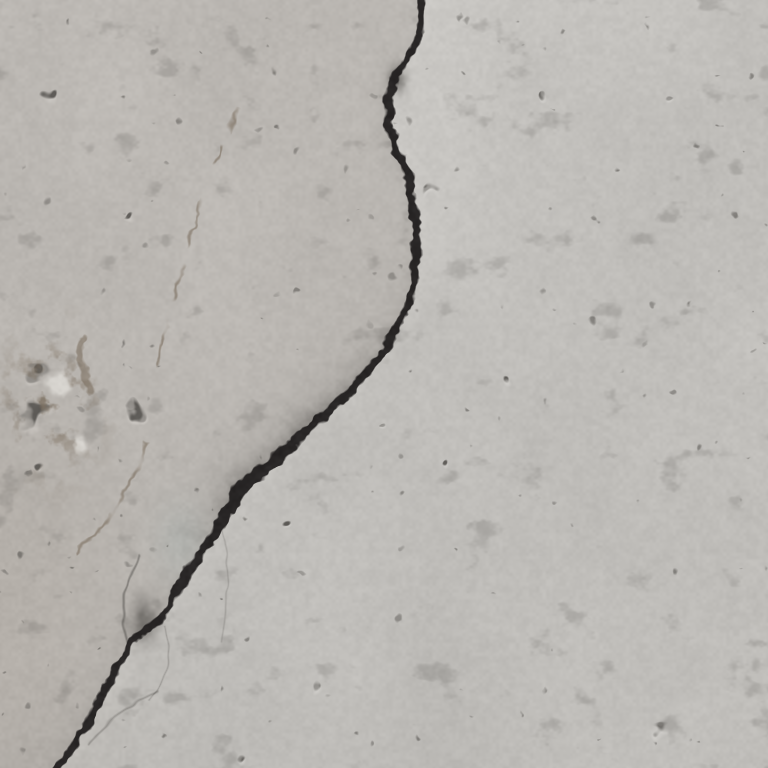
Reproduce this texture procedurally as a Shadertoy shader.

```glsl
// Pale painted plaster split by a dark winding crack, with pits, chips and hairlines.
const vec3 WARM = vec3(.722, .705, .685);
const vec3 COOL = vec3(.755, .747, .732);
const vec3 INK = vec3(.135, .125, .125);
const vec3 GREY = vec3(.37, .36, .345);
const vec3 BROWN = vec3(.48, .43, .37);
const vec3 WHITE = vec3(.87, .86, .84);
const float CRACK_WIDTH = .0052;
const float GRAIN = .022;

const int COUNT = 21;
const vec2 CRACK[COUNT] = vec2[](
  vec2(.549, 1.02), vec2(.547, .954), vec2(.521, .909), vec2(.505, .88), vec2(.508, .831),
  vec2(.531, .772), vec2(.539, .72), vec2(.542, .661), vec2(.534, .609), vec2(.501, .544),
  vec2(.456, .49), vec2(.404, .443), vec2(.352, .395), vec2(.31, .362), vec2(.286, .316),
  vec2(.247, .258), vec2(.215, .203), vec2(.169, .16), vec2(.137, .102), vec2(.104, .043),
  vec2(.065, -.02));
// Pits: position and radius
const vec3 PITS[16] = vec3[](
  vec3(.173, .465, .015), vec3(.043, .464, .019), vec3(.048, .515, .019), vec3(.05, .395, .008),
  vec3(.168, .72, .007), vec3(.066, .878, .01), vec3(.56, .755, .01), vec3(.707, .874, .006),
  vec3(.874, .871, .005), vec3(.658, .504, .007), vec3(.579, .394, .006), vec3(.497, .445, .005),
  vec3(.372, .318, .006), vec3(.414, .107, .007), vec3(.86, .056, .012), vec3(.312, .013, .007));

float hash(vec2 p) {
  vec3 q = fract(p.xyx * vec3(.1031, .103, .0973));
  q += dot(q, q.yzx + 33.33);
  return fract((q.x + q.y) * q.z);
}

float noise(vec2 p) {
  vec2 i = floor(p), f = fract(p);
  f = f * f * (3. - 2. * f);
  return mix(mix(hash(i), hash(i + vec2(1, 0)), f.x),
             mix(hash(i + vec2(0, 1)), hash(i + 1.), f.x), f.y);
}

float fbm(vec2 p) {
  float sum = 0., amp = .5;
  for (int i = 0; i < 4; i++) { sum += amp * noise(p); p = p * 2.03 + 17.1; amp *= .5; }
  return sum;
}

float blob(vec2 p, vec2 centre, vec2 radius) {
  vec2 d = (p - centre) / radius;
  return exp(-dot(d, d));
}

float disc(float d, float r, float soft) { return 1. - smoothstep(r - soft, r + soft, d); }

// Thin line from a to b, bowed sideways
float hairline(vec2 p, vec2 a, vec2 b, float bend, float width) {
  vec2 ab = b - a;
  float t = clamp(dot(p - a, ab) / dot(ab, ab), 0., 1.);
  vec2 c = a + ab * t + normalize(vec2(-ab.y, ab.x)) * bend * 4. * t * (1. - t);
  return disc(length(p - c), width, .0018);
}

// Distance to the crack, and horizontal offset (positive on the right)
vec2 crackField(vec2 p) {
  float dist = 9., x = CRACK[0].x;
  for (int i = 0; i < COUNT - 1; i++) {
    vec2 a = CRACK[i], ab = CRACK[i + 1] - a, pa = p - a;
    dist = min(dist, length(pa - ab * clamp(dot(pa, ab) / dot(ab, ab), 0., 1.)));
    if (p.y <= a.y) x = a.x + ab.x * clamp(pa.y / ab.y, 0., 1.);
  }
  return vec2(dist, p.x - x);
}

// Sparse random specks, one candidate per cell
float specks(vec2 p, float cells, float chance) {
  vec2 id = floor(p * cells);
  vec2 centre = .3 + .4 * vec2(hash(id + 3.7), hash(id + 41.3));
  vec2 d = (fract(p * cells) - centre) / cells * vec2(1., .7 + .9 * hash(id + 9.1));
  float r = mix(.0012, .0042, pow(hash(id + 71.9), 2.));
  return step(hash(id + 23.5), chance) * disc(length(d), r, .002) * (.3 + .6 * hash(id + 5.3));
}

void mainImage(out vec4 fragColor, in vec2 fragCoord) {
  vec2 uv = fragCoord / iResolution.xy;
  vec2 ragged = vec2(noise(uv * 75.), noise(uv * 75. + 50.)) - .5;
  vec2 fine = vec2(noise(uv * 190.), noise(uv * 190. + 80.)) - .5;
  vec2 p = uv + ragged * .007 + fine * .003;
  vec2 crack = crackField(p);
  float left = 1. - smoothstep(-.004, .004, crack.y);

  // Paint tone, mottling and faint dirt
  vec3 col = mix(COOL, WARM, left * .75);
  col += .016 * (uv.y - .55) + .045 * (fbm(uv * 7.) - .47);
  col -= vec3(.025, .03, .035) * blob(uv, vec2(0., .2), vec2(.16, .3));
  col += .02 * blob(uv, vec2(.58, .86), vec2(.07, .25));
  col = mix(col, GREY, .22 * smoothstep(.61, .78, fbm(uv * vec2(24, 32) + 7.)));

  // Drips and hairlines
  float drip = hairline(p, vec2(.31, .86), vec2(.2, .5), -.01, .002)
             + hairline(p, vec2(.19, .42), vec2(.1, .28), .01, .002);
  col = mix(col, BROWN, drip * .6 * smoothstep(.4, .7, noise(uv * 45.)));
  vec2 q = uv + ragged * .004;
  float hairs = hairline(q, vec2(.182, .275), vec2(.166, .165), -.012, .0015)
              + .5 * hairline(q, vec2(.289, .315), vec2(.288, .165), .008, .0008)
              + .6 * hairline(q, vec2(.213, .185), vec2(.195, .09), .015, .0008)
              + .7 * hairline(q, vec2(.205, .1), vec2(.115, .03), -.008, .0012);
  col = mix(col, GREY, min(hairs, 1.) * .6);

  // Sooty lip and flakes beside the crack
  float middle = smoothstep(.29, .37, uv.y) * (1. - smoothstep(.45, .6, uv.y));
  float soot = left * exp(-crack.x / .017) * (.2 + .75 * middle);
  col = mix(col, GREY, soot * (.35 + .9 * fbm(uv * 55.)));
  col = mix(col, vec3(.69, .7, .685), .7 * left * blob(uv, vec2(.235, .295), vec2(.035, .05)));
  float flake = blob(p, vec2(.188, .19), vec2(.016, .026)) + blob(p, vec2(.518, .897), vec2(.01, .016));
  col = mix(col, GREY, flake * .75);
  col += .03 * (1. - left) * exp(-crack.x / .012);

  // Specks, then pits with a lit lower rim
  col = mix(col, GREY, .75 * min(specks(p, 16., .28) + specks(p + .37, 31., .1), 1.));
  float rough = .45 + .55 * smoothstep(.3, .65, noise(uv * 100. + 13.));
  for (int i = 0; i < 16; i++) {
    float r = PITS[i].z * .75;
    vec2 d = uv + ragged * r * 2. - PITS[i].xy;
    d = vec2(d.x - .35 * d.y, d.y * 1.35);
    col += .045 * disc(length(d - vec2(.5, -1.) * r), r, r * .6);
    col = mix(col, GREY, disc(length(d), r, r * .45) * rough);
  }

  // Broken paint cluster
  float cluster = blob(uv, vec2(.065, .475), vec2(.055, .075));
  col = mix(col, BROWN, cluster * .8 * smoothstep(.52, .72, fbm(uv * 42. + 4.)));
  col = mix(col, BROWN, .6 * hairline(p, vec2(.108, .56), vec2(.118, .49), -.005, .004));
  float chips = disc(length(p - vec2(.076, .5)), .014, .005)
              + disc(length((p - vec2(.104, .42)) * vec2(1., .5)), .006, .003);
  col = mix(col, WHITE, chips * .8);

  // Crack core, wider at the bend
  float width = CRACK_WIDTH * (.75 + .5 * noise(uv * 38.)) + .0035 * blob(uv, vec2(.33, .385), vec2(.09, .07));
  col = mix(col, INK, .96 * disc(crack.x, width, max(.0016, 1. / iResolution.y)));

  col += GRAIN * (noise(uv * 230.) + noise(uv * 120. + 31.) - 1.);
  fragColor = vec4(clamp(col, 0., 1.), 1.);
}
```
